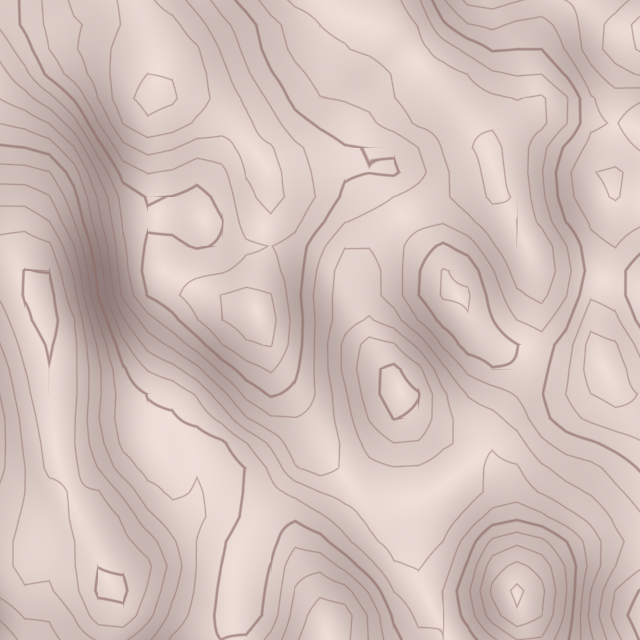
Write a WebGL 2 fragment shader that draws this pattern.

```glsl
#version 300 es
precision highp float;

uniform vec2 u_resolution;
out vec4 fragColor;

#define HILL_SCALE vec2(3.5, 2.4)
#define ROUGH_SCALE 13.0
#define CONTOUR_LEVELS 17.0
#define SURVEY_CELLS 26.0
#define INDEX_EVERY 5.0
#define THIN_HALF_WIDTH 0.0009
#define INDEX_HALF_WIDTH 0.0020
#define LINE_SOFTNESS 0.0016
#define STEEP_SLOPE 5.2
#define SEED vec2(17.3, 41.8)

const vec3 FLAT_COLOR = vec3(0.938, 0.872, 0.850);
const vec3 STEEP_COLOR = vec3(0.570, 0.495, 0.485);
const vec3 INK_COLOR = vec3(0.560, 0.425, 0.405);

float hash(vec2 p) {
    vec3 q = fract(p.xyx * vec3(0.1031, 0.1030, 0.0973));
    q += dot(q, q.yzx + 33.33);
    return fract((q.x + q.y) * q.z);
}

float valueNoise(vec2 p) {
    vec2 cell = floor(p);
    vec2 f = fract(p);
    vec2 w = f * f * (3.0 - 2.0 * f);
    float bottom = mix(hash(cell), hash(cell + vec2(1.0, 0.0)), w.x);
    float top = mix(hash(cell + vec2(0.0, 1.0)), hash(cell + 1.0), w.x);
    return mix(bottom, top, w.y);
}

// Broad hills drawn out along a leaning axis, with medium ridges
float hills(vec2 p) {
    const mat2 lean = mat2(0.954, -0.3, 0.3, 0.954);
    vec2 q = lean * p * HILL_SCALE + SEED;
    return valueNoise(q) + 0.40 * valueNoise(lean * q * 2.1 + 9.7);
}

// Hills plus fine roughness
float terrain(vec2 p) {
    return hills(p) + 0.11 * valueNoise(p * ROUGH_SCALE + SEED.yx);
}

// Steepness of the broad relief, measured over a wide step
float slope(vec2 p) {
    vec2 e = vec2(0.02, 0.0);
    vec2 rise = vec2(hills(p + e.xy) - hills(p - e.xy),
                     hills(p + e.yx) - hills(p - e.yx));
    return length(rise) / (2.0 * e.x);
}

// Contour level (x) and its gradient (yz) from a coarse survey grid,
// which gives the lines their angular course
vec3 surveyedLevel(vec2 p) {
    vec2 g = p * SURVEY_CELLS;
    vec2 cell = floor(g);
    vec2 f = g - cell;
    float a = terrain(cell / SURVEY_CELLS);
    float b = terrain((cell + vec2(1.0, 0.0)) / SURVEY_CELLS);
    float c = terrain((cell + vec2(0.0, 1.0)) / SURVEY_CELLS);
    float d = terrain((cell + 1.0) / SURVEY_CELLS);
    float level = mix(mix(a, b, f.x), mix(c, d, f.x), f.y);
    vec2 gradient = vec2(mix(b - a, d - c, f.y), mix(c - a, d - b, f.x));
    return CONTOUR_LEVELS * vec3(level, gradient * SURVEY_CELLS);
}

// Ink coverage of thin and index contours
float contourInk(vec2 p) {
    vec3 survey = surveyedLevel(p);
    float nearest = floor(survey.x + 0.5);
    float dist = abs(survey.x - nearest) / max(length(survey.yz), 4.0);
    float isIndex = 1.0 - step(0.5, mod(nearest, INDEX_EVERY));
    float halfWidth = mix(THIN_HALF_WIDTH, INDEX_HALF_WIDTH, isIndex);
    float soft = max(LINE_SOFTNESS, 0.7 / u_resolution.y);
    float line = 1.0 - smoothstep(halfWidth - soft, halfWidth + soft, dist);
    return line * mix(0.58, 0.68, isIndex);
}

void main() {
    vec2 p = gl_FragCoord.xy / u_resolution.y;
    float shade = min(pow(slope(p) / STEEP_SLOPE, 1.2), 1.0);
    vec3 color = mix(FLAT_COLOR, STEEP_COLOR, shade);
    color = mix(color, INK_COLOR, contourInk(p));
    fragColor = vec4(color, 1.0);
}
```
